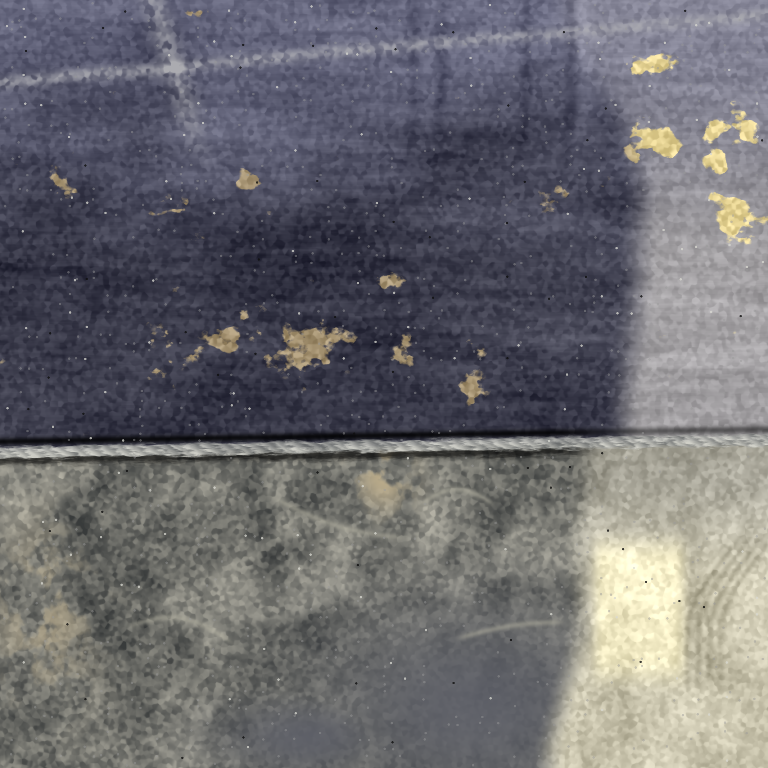
A three.js fragment shader for this texture:

```glsl
varying vec2 vUv;

vec2 hash2(vec2 p) {
  vec3 q = fract(p.xyx * vec3(.1031, .103, .0973));
  q += dot(q, q.yzx + 33.33);
  return fract((q.xx + q.yz) * q.zy);
}

// Cellular noise with softly blended cell values
float cellNoise(vec2 p) {
  vec2 base = floor(p);
  float total = 0., weights = 0.;
  for (int j = -1; j <= 1; j++)
    for (int i = -1; i <= 1; i++) {
      vec2 cell = base + vec2(float(i), float(j));
      vec2 d = cell + hash2(cell) - p;
      float w = exp(-6. * dot(d, d));
      total += w * hash2(cell + 71.).y;
      weights += w;
    }
  return total / weights;
}

// Layered cellular noise centred on zero
float layered(vec2 p) {
  float sum = 0., amp = .52;
  for (int i = 0; i < 4; i++) {
    sum += amp * (cellNoise(p) - .5);
    p = mat2(.96, .28, -.28, .96) * p * 2.1 + 17.;
    amp *= .52;
  }
  return sum;
}

float blob(vec2 p, float x, float y, float rx, float ry) {
  vec2 d = (p - vec2(x, y)) / vec2(rx, ry);
  return exp(-dot(d, d));
}

float band(float d, float width) { return exp(-d * d / (width * width)); }

float span(float x, float a, float b, float soft) {
  return smoothstep(a - soft, a + soft, x) * (1. - smoothstep(b - soft, b + soft, x));
}

// Sparse round dots; density is the share of occupied cells
float specks(vec2 p, float density, float radius) {
  vec2 cell = floor(p);
  vec2 d = fract(p) - .3 - .4 * hash2(cell + 40.);
  return step(hash2(cell + 9.).x, density) * (1. - smoothstep(radius * .5, radius, length(d)));
}

float strand(vec2 p, float x, float y, float len, float rise, float bow) {
  float t = (p.x - x) / len;
  return band(p.y - y - rise * t - bow * sin(3.14 * t), .004) * span(t, 0., 1., .08);
}

float flakeClusters(vec2 p) {
  float c = blob(p, .24, .715, .045, .04) + blob(p, .325, .775, .035, .04);
  c += blob(p, .08, .76, .02, .025) + blob(p, .22, .535, .035, .045);
  c += blob(p, .31, .555, .055, .035) + blob(p, .41, .54, .055, .05);
  c += blob(p, .505, .63, .027, .018) + blob(p, .525, .555, .03, .02);
  c += blob(p, .62, .515, .026, .05) + .8 * blob(p, .72, .74, .06, .018);
  c += .9 * blob(p, .27, .985, .03, .018) + .8 * blob(p, 0., .52, .02, .045);
  c += .9 * blob(p, .85, .91, .05, .035) + 1.1 * blob(p, .86, .81, .07, .028);
  return c + 1.2 * blob(p, .955, .81, .04, .08) + .9 * blob(p, .97, .715, .04, .035);
}

vec3 upperPanel(vec2 p, float grain) {
  float broad = layered(p * vec2(4., 7.));
  float brushed = layered(p * vec2(7., 75.) + 5.);
  vec3 shade = mix(vec3(.205, .207, .268), vec3(.365, .37, .46), smoothstep(.62, 1., p.y + .25 * broad));
  shade += .06 * blob(p, .7, .72, .18, .35);
  float edge = .807 - .1 * smoothstep(.76, 1., p.y) + .025 * smoothstep(.43, .62, p.y);
  float sun = smoothstep(-.025, .03, p.x - edge + .025 * broad);
  vec3 lit = mix(vec3(.61, .6, .61), vec3(.5, .5, .57), smoothstep(.65, .95, p.y));
  vec3 col = mix(shade, lit, sun) + .16 * broad + .14 * brushed + .12 * grain;

  // Drag marks
  float x = p.x + .35 * pow(max(.88 - p.y, 0.), 1.5);
  float drag = band(x - .575, .008) + band(x - .54, .008) + band(x - .685, .007) + band(x - .745, .008);
  col += .08 * (band(x - .76, .012) - drag) * smoothstep(.75, .88, p.y);

  // Chalky streaks
  float chalk = .75 * band(p.y - .892 - .088 * p.x - .01 * broad, .008);
  chalk += .65 * band(p.x - .2 - .3 * (1. - p.y), .016) * smoothstep(.76, .88, p.y);
  col = mix(col, vec3(.67, .67, .69), clamp(chalk * (.7 + grain), 0., 1.));

  // Ochre flakes
  float n = layered(p * vec2(32., 40.) + 3.);
  float cover = smoothstep(0., .12, n - mix(.37, -.01, min(flakeClusters(p), 1.1)));
  vec3 ochre = mix(vec3(.69, .61, .46), vec3(.94, .86, .58), sun);
  return mix(col, ochre + .25 * grain, .9 * cover);
}

vec3 lowerPanel(vec2 p, float grain) {
  float broad = layered(p * 6. + 20.);
  float mottle = layered(p * vec2(24., 20.) + 8.);
  float smear = max(blob(p, .62, .08, .2, .13), blob(p, .4, .04, .11, .05));
  float stain = blob(p, .06, .2, .06, .1);
  float tone = .46 + (1. - .75 * smear) * (.45 * broad + .75 * mottle + .45 * grain);
  tone += .18 * stain + .16 * blob(p, .52, .28, .1, .06) - .16 * blob(p, .39, .34, .08, .06) - .1 * smear;
  vec3 col = mix(vec3(.22, .23, .23), vec3(.71, .7, .65), clamp(tone, 0., 1.));
  col = mix(col, vec3(.36, .37, .43), .6 * smear);
  stain = .6 * stain + blob(p, .5, .38, .035, .04);
  col = mix(col, vec3(.73, .67, .54), stain * smoothstep(-.05, .12, mottle));

  // Pale curled strands
  float curls = strand(p, .36, .35, .16, -.05, -.01) + strand(p, .55, .345, .09, 0., .018);
  curls += strand(p, .17, .185, .13, -.02, .02) + strand(p, .6, .17, .13, .02, .005);
  col = mix(col, vec3(.69, .68, .62), .5 * min(curls, 1.));

  // Sunlit side with a bright patch and worn streaks
  vec3 lit = mix(vec3(.77, .75, .66), vec3(.64, .63, .58), smoothstep(.22, .39, p.y));
  lit = mix(lit, vec3(.94, .91, .76), span(p.x, .775, .89, .012) * span(p.y, .12, .29, .025));
  float arc = p.x - .09 * smoothstep(.18, .36, p.y);
  lit -= .11 * span(arc, .885, .945, .012) * span(p.y, .1, .3, .03) * (.7 + .4 * sin(arc * 430.));
  lit += .08 * blob(p, .99, .24, .06, .12) + .2 * broad + .22 * mottle + .15 * grain;
  float edge = .715 + .045 * smoothstep(0., .2, p.y);
  return mix(col, lit, smoothstep(-.025, .025, p.x - edge + .03 * broad));
}

void main() {
  vec2 p = vUv;
  float grain = cellNoise(p * 170.) - .5;
  float seam = p.y - .411 - .016 * p.x;
  vec3 col = mix(lowerPanel(p, grain), upperPanel(p, grain), smoothstep(-.002, .002, seam));

  // Frayed seam between dark grooves
  float fray = layered(vec2(p.x * 45., seam * 260.));
  float shadow = 1. - smoothstep(.72, .8, p.x);
  col *= 1. - mix(.45, .8, shadow) * band(seam - .014, .005);
  col *= 1. - .65 * shadow * band(seam + .011 + .008 * fray, .006);
  float cord = 1. - smoothstep(.005, .01, abs(seam + .008 * fray));
  float twist = .55 + .2 * sin(p.x * 330. + seam * 500. + 8. * fray) + 1.2 * fray;
  col = mix(col, mix(vec3(.44, .45, .45), vec3(.84, .84, .81), clamp(twist, 0., 1.)), .9 * cord);

  // Scattered dust and pits
  col = mix(col, vec3(.85, .85, .82), .75 * specks(p * 48., .06, .1));
  col = mix(col, vec3(.6), .45 * specks(p * 95. + 31., .09, .2));
  col = mix(col, vec3(.06), .8 * specks(p * 40. + 57., .04, .08));
  gl_FragColor = vec4(col, 1.);
}
```
